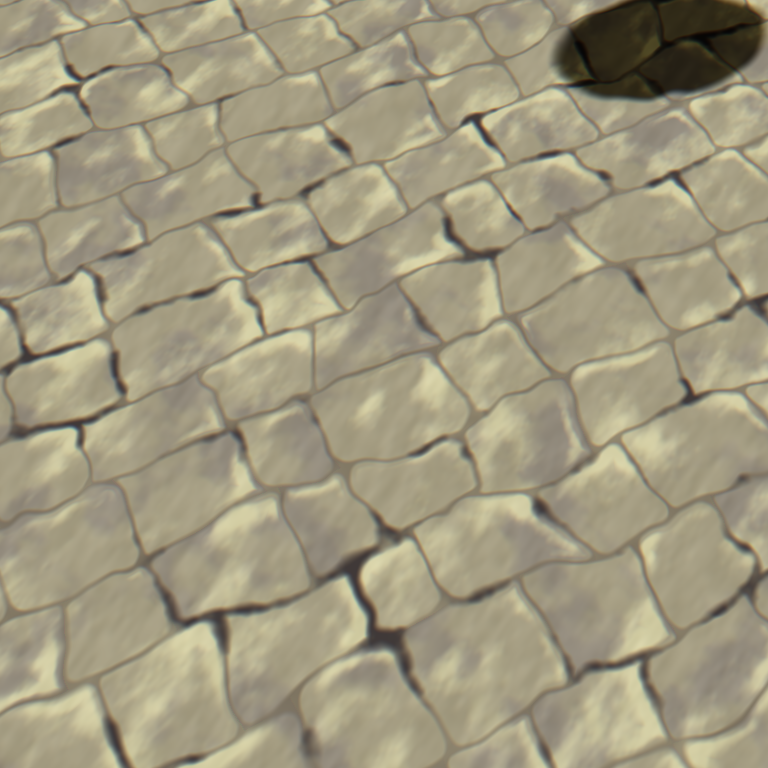
Give the GLSL for this texture, as a Shadertoy shader.

```glsl
// Sunlit cobblestones receding gently, with one small dark shadow at the upper right.
// A tilted ground plane is cut into jittered rows of rounded blocks, toned by noise;
// the colour channels are sampled slightly apart to give soft lens fringes.

const float HORIZON = 2.8;
const vec2 BLOCK_SIZE = vec2(0.180, 0.142);
const vec3 STONE = vec3(0.645, 0.615, 0.51);
const vec3 COOL_STONE = vec3(0.57, 0.54, 0.485);
const vec3 CREAM = vec3(0.85, 0.83, 0.66);
const vec3 DIRT = vec3(0.46, 0.42, 0.35);
const vec3 CREVICE = vec3(0.25, 0.225, 0.22);
const vec3 SHADOW_TINT = vec3(0.45, 0.43, 0.35);

float hash(vec2 p) {
    return fract(sin(dot(p, vec2(127.1, 311.7))) * 43758.5);
}

float noise(vec2 p) {
    vec2 i = floor(p), f = fract(p);
    f = f * f * (3.0 - 2.0 * f);
    return mix(mix(hash(i), hash(i + vec2(1, 0)), f.x),
               mix(hash(i + vec2(0, 1)), hash(i + vec2(1, 1)), f.x), f.y);
}

float fbm(vec2 p) {
    float sum = 0.0, amp = 0.53;
    for (int i = 0; i < 4; i++) {
        sum += amp * noise(p);
        p = mat2(1.6, 1.2, -1.2, 1.6) * p + 7.3;
        amp *= 0.5;
    }
    return sum;
}

vec2 rotate(vec2 p, float angle) {
    float c = cos(angle), s = sin(angle);
    return mat2(c, -s, s, c) * p;
}

vec2 warp(vec2 p, float frequency, float amount) {
    vec2 q = p * frequency;
    return p + amount * (vec2(noise(q), noise(q + 37.0)) - 0.5);
}

// Screen to paving plane, with rows rising to the right
vec2 groundPlane(vec2 uv) {
    float depth = HORIZON / (HORIZON - uv.y);
    return rotate(vec2(uv.x - 0.5, uv.y) * depth, 0.47);
}

float jointAt(float column, float row) {
    return column + 0.44 * (hash(vec2(column, row)) - 0.5);
}

// x: depth inside the block, yz: position within it (-1 to 1), w: block seed
vec4 block(vec2 g) {
    vec2 q = g / BLOCK_SIZE;
    float row = floor(q.y);
    float rowSeed = hash(vec2(row, 4.0));
    float height = q.y - row - 0.5;
    q.x += 7.0 * rowSeed + 0.3 * (hash(vec2(row, 9.0)) - 0.5) * height;
    float column = floor(q.x);
    if (q.x < jointAt(column, row)) column -= 1.0;
    else if (q.x > jointAt(column + 1.0, row)) column += 1.0;
    float left = jointAt(column, row), right = jointAt(column + 1.0, row);
    vec2 halfSize = 0.5 * BLOCK_SIZE * vec2(right - left, 1.0);
    vec2 local = vec2(q.x - 0.5 * (left + right), height) * BLOCK_SIZE;
    float seed = hash(vec2(column, row) + 21.0);
    float corner = mix(0.008, 0.032, seed);
    vec2 e = abs(local) - halfSize + corner;
    float inside = corner - length(max(e, 0.0)) - min(max(e.x, e.y), 0.0);
    return vec4(inside, local / halfSize, seed);
}

// Brushed grain running up to the right
float grain(vec2 uv) {
    vec2 q = rotate(uv, 0.95);
    return 0.6 * noise(q * vec2(28.0, 75.0)) + 0.4 * noise(q * vec2(60.0, 130.0)) - 0.5;
}

float shadowMask(vec2 uv, vec2 center, vec2 radius) {
    vec2 q = rotate(uv - center, 0.16) / radius;
    float edge = length(q) + 0.12 * (noise(uv * 32.0) - 0.5);
    return 1.0 - smoothstep(0.91, 1.08, edge);
}

vec3 paving(vec2 uv) {
    vec2 plane = groundPlane(uv);
    vec2 g = warp(warp(plane, 7.0, 0.045), 26.0, 0.016);
    vec4 stone = block(g);

    // Worn faces with pale patches and catching rims
    float tone = fbm(plane * 10.0 + 5.0 * stone.w) + 0.10 * (stone.w - 0.5);
    float patches = fbm(rotate(plane, 0.5) * vec2(11.0, 21.0) + 60.0);
    float angle = 0.7 + 3.0 * (stone.w - 0.5);
    float facing = smoothstep(0.2, 1.0, dot(stone.yz, vec2(cos(angle), sin(angle))));
    float rim = facing * smoothstep(0.004, 0.016, stone.x)
              * (1.0 - smoothstep(0.018, 0.044, stone.x));
    vec3 color = mix(COOL_STONE, STONE, smoothstep(0.30, 0.52, tone));
    color = mix(color, CREAM, 0.9 * smoothstep(0.49, 0.90, patches + 0.33 * rim));
    color += 0.085 * grain(uv);

    // Joints are mostly faint dust lines that open here and there into crevices
    float openness = smoothstep(0.50, 0.76, fbm(plane * 13.0 + 90.0));
    float width = mix(0.0075, 0.0155, openness);
    float gap = 1.0 - smoothstep(0.0, width, stone.x);
    float presence = mix(0.45, 0.85, noise(plane * 19.0 + 11.0));
    vec3 jointColor = mix(DIRT, CREVICE, openness);
    color = mix(color, jointColor, gap * mix(presence, 1.0, openness));

    float shade = shadowMask(uv, vec2(0.862, 0.942), vec2(0.138, 0.067));
    return mix(color, color * color * SHADOW_TINT, shade);
}

void mainImage(out vec4 fragColor, in vec2 fragCoord) {
    vec2 uv = fragCoord / iResolution.y;
    vec2 fringe = vec2(0.0008, 0.0011);
    vec3 color = vec3(paving(uv + fringe).r, paving(uv).g, paving(uv - fringe).b);
    fragColor = vec4(clamp(color, 0.0, 1.0), 1.0);
}
```
